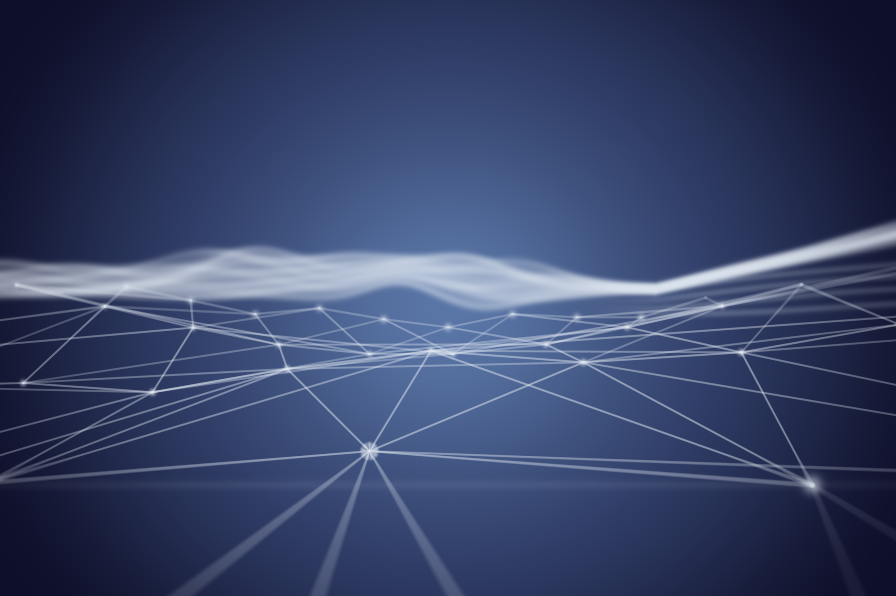
Write a Shadertoy shader that draws this background.

```glsl
// A glowing wire mesh receding to a soft bright ridge over a blue vignette.
// Rows of nodes follow sine curves and loops join them with thin links;
// link width grows away from the focal plane, and the ridge is woven from sines.

// Rows of mesh nodes, from front to back, in units of canvas height
vec2 nearNode(float i) {
    return vec2(0.039 + 0.241 * i - 0.041 * sin(0.628 * i),
                0.349 + 0.0143 * i - 0.0216 * sin(1.85 * i - 0.4));
}

vec2 midNode(float i) {
    return vec2(0.176 + 0.147 * i + 0.008 * sin(3.0 * i), 0.486 - 0.082 * sin(0.45 * i));
}

vec2 farNode(float i) {
    return vec2(0.32 + 0.108 * i, 0.496 - 0.035 * sin(0.37 * i) - 0.012 * sin(2.1 * i));
}

// Coverage of a soft segment of half width w
float link(vec2 p, vec2 a, vec2 b, float w) {
    vec2 ab = b - a;
    float t = clamp(dot(p - a, ab) / dot(ab, ab), 0.0, 1.0);
    return 1.0 - smoothstep(0.3 * w, w + 0.8 / iResolution.y, length(p - a - ab * t));
}

float bump(float x, float centre, float width) {
    float d = (x - centre) / width;
    return exp(-d * d);
}

float dotGlow(vec2 p, vec2 centre, float radius) {
    return bump(length(p - centre), 0.0, radius);
}

// Links and nodes of the receding mesh
float mesh(vec2 p, float w) {
    float sum = 0.0;
    for (float i = -1.0; i < 7.0; i++) {
        vec2 n = nearNode(i);
        float j = floor(1.35 * i);
        sum += 0.7 * link(p, n, nearNode(i + 1.0), w);
        sum += 0.5 * link(p, n, nearNode(i + 2.0), w);
        sum += 0.7 * link(p, n, midNode(j), w);
        sum += 0.4 * link(p, n, midNode(j + 2.0), w);
        sum += 1.3 * dotGlow(p, n, 0.005);
    }
    for (float i = -1.0; i < 8.0; i++) {
        vec2 m = midNode(i);
        sum += 0.5 * link(p, m, midNode(i + 1.0), w);
        sum += 0.5 * link(p, m, midNode(i + 3.0), w);
        sum += 0.5 * link(p, m, farNode(i - 1.0), w);
        sum += 0.35 * link(p, m, farNode(i + 1.0), w);
        sum += 0.4 * link(p, farNode(i), farNode(i + 1.0), w);
        sum += 0.9 * dotGlow(p, m, 0.005) + 0.8 * dotGlow(p, farNode(i), 0.006);
    }
    return sum;
}

// Front hubs, their fans, and links leaving the canvas
float foreground(vec2 p, float w) {
    vec2 hub = vec2(0.62, 0.243), sideHub = vec2(1.363, 0.186), corner = vec2(-0.02, 0.19);
    float right = iResolution.x / iResolution.y + 0.02;
    float sum = 0.0;
    for (float i = 0.0; i < 3.0; i++) {
        sum += 0.75 * link(p, hub, nearNode(i + 2.0), w);
        sum += 0.75 * link(p, sideHub, nearNode(i + 3.0), w);
        sum += 0.6 * link(p, vec2(-0.02, 0.27 - 0.04 * i), nearNode(i + 1.0), w);
        sum += 0.75 * link(p, hub, vec2(0.29 + 0.24 * i, -0.01), w);
    }
    for (float i = 0.0; i < 2.0; i++) {
        sum += 0.6 * link(p, corner, nearNode(i + 1.0), w);
        sum += 0.6 * link(p, vec2(-0.02, 0.46 - 0.04 * i), midNode(i), w);
        sum += 0.6 * link(p, nearNode(i + 4.0), vec2(right, 0.30 + 0.05 * i), w);
        sum += 0.35 * link(p, sideHub, vec2(1.44 + 0.1 * i, 0.08 * i), w);
    }
    sum += 0.6 * link(p, nearNode(3.0), vec2(right, 0.47), w);
    sum += 0.8 * link(p, hub, corner, w) + 0.8 * link(p, hub, sideHub, w);
    sum += 0.6 * link(p, hub, vec2(right, 0.21), w);
    sum += 0.14 * bump(p.y, 0.186, 0.008);
    // Hub discs with faint spokes
    vec2 q = p - hub;
    float spokes = 0.8 + 0.3 * sin(9.0 * atan(q.y, q.x));
    sum += spokes * (1.0 - smoothstep(0.011, 0.018, length(q)));
    sum += 2.0 * dotGlow(p, sideHub, 0.014);
    return sum;
}

// Blurred ridge: a haze between two contours, crossed by wavy strands
float ridge(vec2 p) {
    float x = p.x, rise = max(x - 1.1, 0.0);
    float top = 0.55 + 0.028 * bump(x, 0.42, 0.12) + 0.018 * bump(x, 0.72, 0.15)
              - 0.035 * smoothstep(0.8, 1.12, x) + 0.26 * rise;
    float bottom = 0.505 + 0.028 * bump(x, 0.67, 0.08) - 0.014 * bump(x, 0.83, 0.08)
                 + 0.01 * smoothstep(0.9, 1.1, x) + 0.2 * rise;
    float sum = 0.4 * smoothstep(bottom - 0.014, bottom + 0.01, p.y)
                    * (1.0 - smoothstep(top - 0.012, top + 0.014, p.y));
    for (float k = 0.0; k < 8.0; k++) {
        float t = k / 7.0 + 0.2 * sin(x * (7.0 + 2.0 * k) + 2.0 * k);
        float strength = 0.32 + 0.14 * sin(x * 11.0 + 3.0 * k);
        sum += strength * bump(p.y, mix(bottom, top, t), 0.0075);
    }
    // Fainter folds behind the mesh on the right
    for (float k = 0.0; k < 4.0; k++) {
        float fold = 0.475 + 0.012 * k + (0.03 + 0.03 * k) * rise + 0.004 * sin(9.0 * x + k);
        sum += 0.2 * smoothstep(0.95, 1.2, x) * bump(p.y, fold, 0.006);
    }
    return sum;
}

void mainImage(out vec4 fragColor, in vec2 fragCoord) {
    vec2 p = fragCoord / iResolution.y;

    // Blue vignette
    float d = length((p - vec2(0.753, 0.48)) / vec2(0.85, 0.8));
    vec3 color = mix(vec3(0.055, 0.06, 0.16), vec3(0.19, 0.245, 0.41), 1.0 - smoothstep(0.45, 1.05, d));
    color = mix(color, vec3(0.35, 0.46, 0.65), 1.0 - smoothstep(0.0, 0.6, d));

    // Depth of field widens and dims links below and above the focus
    float w = 0.0013 + 0.07 * max(0.235 - p.y, 0.0) + 0.03 * max(p.y - 0.46, 0.0);
    float lines = (mesh(p, w) + foreground(p, w)) * sqrt(0.0013 / w);
    float edgeFade = 1.0 - 0.4 * smoothstep(0.5, 1.0, d);
    float ink = 1.0 - exp(-(lines + 1.3 * ridge(p)) * edgeFade);
    color = mix(color, vec3(0.87, 0.90, 0.94), ink);
    fragColor = vec4(color, 1.0);
}
```
